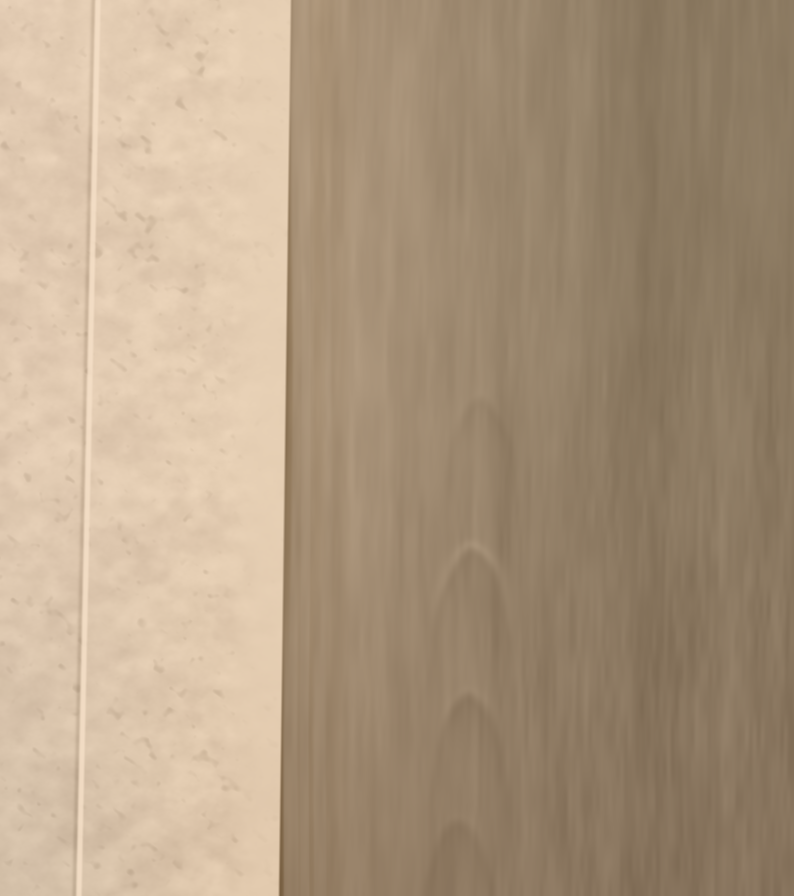
Give the GLSL for this texture, as a Shadertoy shader.

```glsl
// A pale fibre board with one bright routed groove lies beside a brown wood plank.
// Both are bilinear colour washes; the board adds mottling and faint flecks from noise,
// the plank adds stretched noise grain, broad bands and nested pointed arches.

// Layout: x = base + slope * y, in canvas fractions
const vec2 EDGE_LINE = vec2(0.3515, 0.0150);
const vec2 GROOVE_LINE = vec2(0.0995, 0.0240);
const float GROOVE_WIDTH = 0.0032;
const float SOFTNESS = 0.0020;

// Corner colours
const vec3 BOARD_TL = vec3(0.890, 0.800, 0.702);
const vec3 BOARD_TR = vec3(0.903, 0.813, 0.706);
const vec3 BOARD_BL = vec3(0.832, 0.755, 0.662);
const vec3 BOARD_BR = vec3(0.885, 0.790, 0.680);
const vec3 WOOD_TL = vec3(0.685, 0.597, 0.495);
const vec3 WOOD_TR = vec3(0.550, 0.480, 0.384);
const vec3 WOOD_BL = vec3(0.605, 0.518, 0.420);
const vec3 WOOD_BR = vec3(0.528, 0.450, 0.362);
const vec3 GROOVE_LIGHT = vec3(0.960, 0.875, 0.780);

// Strengths
const float MOTTLE = 0.070;
const float FLECK_DARKNESS = 0.075;
const float GRAIN = 0.030;
const float EDGE_LINES = 0.075;

// Arch outline: rounding of the tip, slope beside it, steepening of the legs
const float ARCH_TIP = 0.010;
const float ARCH_SLOPE = 1.05;
const float ARCH_STEEPEN = 11000.0;

// Arches: centre x, apex y, inner darkness, rim brightness
const vec4 ARCHES[4] = vec4[4](
    vec4(0.606, 0.556, 0.048, 0.003), vec4(0.593, 0.388, 0.045, 0.042),
    vec4(0.592, 0.226, 0.070, 0.012), vec4(0.578, 0.084, 0.050, 0.006));

// Broad grain bands: centre x, half width, brightness
const vec3 BANDS[5] = vec3[5](
    vec3(0.445, 0.020, 0.008), vec3(0.630, 0.010, -0.010),
    vec3(0.735, 0.018, 0.008), vec3(0.815, 0.022, -0.016),
    vec3(0.915, 0.030, 0.010));

float hash(vec2 p) {
    return fract(sin(dot(p, vec2(127.1, 311.7))) * 43758.5453);
}

float noise(vec2 p) {
    vec2 i = floor(p), f = fract(p);
    f = f * f * (3.0 - 2.0 * f);
    return mix(mix(hash(i), hash(i + vec2(1, 0)), f.x),
               mix(hash(i + vec2(0, 1)), hash(i + vec2(1, 1)), f.x), f.y);
}

float fbm(vec2 p) {
    float sum = 0.0, amp = 0.5;
    for (int i = 0; i < 4; i++) {
        sum += amp * noise(p);
        p = mat2(0.8, 0.6, -0.6, 0.8) * p * 2.03 + 17.3;
        amp *= 0.5;
    }
    return sum / 0.9375;
}

float bell(float x, float width) {
    return exp(-x * x / (width * width));
}

// Irregular flecks: rare peaks of slanted fine noise, gathered by a coarser noise
float flecks(vec2 p) {
    vec2 q = mat2(0.8, 0.6, -0.6, 0.8) * p;
    float peak = 0.6 * noise(q * vec2(70.0, 110.0)) + 0.4 * noise(q * 150.0 + 31.0);
    return smoothstep(0.68, 0.98, peak + 0.14 * (noise(p * 14.0) - 0.5));
}

vec3 boardColour(vec2 uv, vec2 p) {
    float rise = smoothstep(-0.1, 0.6, uv.y);
    float across = smoothstep(0.0, EDGE_LINE.x, uv.x);
    vec3 col = mix(mix(BOARD_BL, BOARD_BR, across), mix(BOARD_TL, BOARD_TR, across), rise);

    // Mottling fades toward the smooth strip beside the plank
    float rough = 1.0 - 0.75 * smoothstep(0.27, 0.335, uv.x);
    col += MOTTLE * rough * (fbm(p * vec2(50.0, 62.0)) - 0.5);
    float patches = smoothstep(0.42, 0.72, fbm(p * vec2(24.0, 30.0) + 4.0));
    col -= vec3(0.024, 0.026, 0.023) * rough * patches;
    col -= FLECK_DARKNESS * rough * flecks(p);

    // Groove: shadow on the left, bright lip on the right
    float g = uv.x - GROOVE_LINE.x - GROOVE_LINE.y * uv.y;
    col -= 0.085 * bell(g + 0.0060, 0.0030);
    float lip = 1.0 - smoothstep(GROOVE_WIDTH - SOFTNESS, GROOVE_WIDTH + SOFTNESS, abs(g));
    return mix(col, GROOVE_LIGHT, 0.85 * lip);
}

// Dark below each pointed tip, light along the rim
float archShade(vec2 uv) {
    float shade = 0.0;
    float wobble = 0.007 * (noise(uv * vec2(30.0, 22.0)) - 0.5);
    for (int i = 0; i < 4; i++) {
        vec4 a = ARCHES[i];
        float dx = uv.x - a.x + wobble, sq = dx * dx;
        float blunt = sqrt(sq + ARCH_TIP * ARCH_TIP);
        float drop = a.y - uv.y;
        float depth = drop - ARCH_SLOPE * (blunt - ARCH_TIP) - ARCH_STEEPEN * sq * sq;
        float slope = ARCH_SLOPE * abs(dx) / blunt + 4.0 * ARCH_STEEPEN * sq * abs(dx);
        float dist = depth / sqrt(1.0 + slope * slope);
        float fade = exp(-max(drop, 0.0) / 0.09);
        shade -= a.z * smoothstep(-0.007, 0.010, dist) * exp(-max(depth, 0.0) / 0.06) * fade;
        shade += a.w * bell(dist + 0.004, 0.006) * fade;
    }
    return shade;
}

vec3 woodColour(vec2 uv, float d) {
    float rise = smoothstep(-0.1, 0.8, uv.y);
    float across = smoothstep(-0.03, 0.52, d);
    vec3 col = mix(mix(WOOD_BL, WOOD_BR, across), mix(WOOD_TL, WOOD_TR, across), rise);
    float x = d + 0.006 * (noise(vec2(d * 12.0, uv.y * 5.0)) - 0.5);

    // Long streaks, then short fibres that strengthen low on the right
    float shade = GRAIN * (noise(vec2(x * 48.0, uv.y * 4.0)) - 0.5);
    shade += GRAIN * (noise(vec2(x * 120.0, uv.y * 10.0 + 9.0)) - 0.5);
    float fibre = 0.5 + 0.8 * smoothstep(0.15, 0.5, d) * smoothstep(0.8, 0.3, uv.y);
    shade += fibre * GRAIN * (noise(vec2(x * 200.0, uv.y * 28.0)) - 0.5);
    shade += 0.025 * (fbm(uv * vec2(18.0, 12.0)) - 0.5);
    for (int i = 0; i < 5; i++)
        shade += BANDS[i].z * bell(uv.x - BANDS[i].x, BANDS[i].y);

    // Uneven dark lines along the plank edge, drifting slightly with height
    float lines = smoothstep(0.40, 0.85, noise(vec2((x + 0.012 * uv.y) * 130.0, uv.y * 1.8 + 5.0)));
    col -= vec3(0.85, 0.95, 1.15) * EDGE_LINES * exp(-d / 0.045) * (0.25 + lines);
    col -= 0.045 * bell(d, 0.0035);
    return col + (shade + archShade(uv)) * vec3(1.0, 0.98, 0.94);
}

void mainImage(out vec4 fragColor, in vec2 fragCoord) {
    vec2 uv = fragCoord / iResolution.xy, p = fragCoord / iResolution.y;
    float d = uv.x - EDGE_LINE.x - EDGE_LINE.y * uv.y;
    vec3 col = mix(boardColour(uv, p), woodColour(uv, max(d, 0.0)), smoothstep(-SOFTNESS, SOFTNESS, d));
    fragColor = vec4(clamp(col, 0.0, 1.0), 1.0);
}
```
